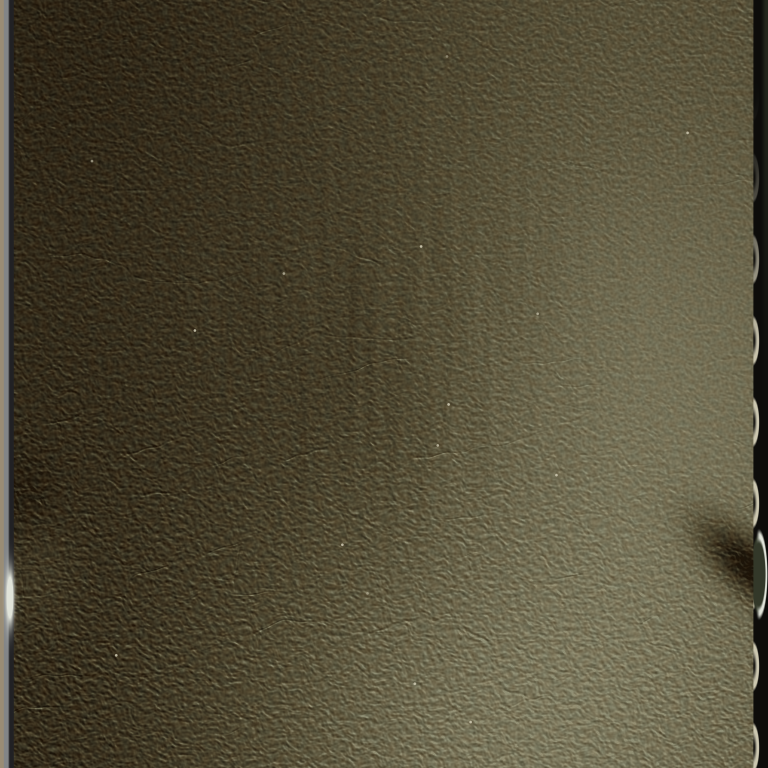
A WebGL 1 fragment shader for this texture:

```glsl
precision highp float;
// Worn olive-brown leather panel with fine grain, creases, a metal left rim and a stitched right seam.
uniform vec2 u_resolution;

const vec3 LEATHER_DARK  = vec3(0.185, 0.153, 0.092);
const vec3 LEATHER_MID   = vec3(0.330, 0.302, 0.208);
const vec3 LEATHER_LIGHT = vec3(0.482, 0.465, 0.362);
const vec3 SEAM_BLACK    = vec3(0.050, 0.048, 0.040);
const vec3 SEAM_GREEN    = vec3(0.200, 0.220, 0.160);
const vec3 RIM_GREY      = vec3(0.510, 0.520, 0.530);
const vec3 RIM_SLATE     = vec3(0.130, 0.130, 0.140);
const vec3 RIM_BEIGE     = vec3(0.600, 0.550, 0.460);
const vec3 METAL         = vec3(0.880, 0.890, 0.850);
const vec3 THREAD        = vec3(0.800, 0.780, 0.690);
const float LEFT_EDGE = 0.018;
const float RIGHT_EDGE = 0.981;
const float GRAIN_SCALE = 165.0;
const float GRAIN_STRENGTH = 0.50;
const float CREASE_DEPTH = 0.50;
const float MOTTLE_STRENGTH = 0.21;
const float STITCH_PITCH = 0.106;
const vec2 LIGHT_STEP = vec2(0.0009, 0.0020);

vec2 hash2(vec2 p) {
  vec3 q = fract(vec3(p.xyx) * vec3(0.1031, 0.1030, 0.0973));
  q += dot(q, q.yzx + 33.33);
  return fract((q.xx + q.yz) * q.zy);
}

float gradDot(vec2 cell, vec2 offset) {
  float angle = 6.2832 * hash2(cell + 57.0).x;
  return dot(vec2(cos(angle), sin(angle)), offset);
}

float gradientNoise(vec2 p) {
  vec2 i = floor(p), f = fract(p);
  vec2 u = f * f * f * (f * (f * 6.0 - 15.0) + 10.0);
  vec2 e = vec2(1.0, 0.0);
  return mix(mix(gradDot(i, f), gradDot(i + e, f - e), u.x),
             mix(gradDot(i + e.yx, f - e.yx), gradDot(i + 1.0, f - 1.0), u.x), u.y);
}

// Thin wandering furrow along the zero line of a noise field, broken up by a mask.
float crease(vec2 p, vec2 scale, float seed) {
  float n = gradientNoise(p * scale + seed);
  float mask = smoothstep(0.10, 0.42, gradientNoise(p * 9.0 + seed * 1.7));
  return mask * (1.0 - smoothstep(0.0, 0.024, abs(n)));
}

float leatherHeight(vec2 p) {
  vec2 warp = vec2(gradientNoise(p * 42.0), gradientNoise(p * 42.0 + 40.0));
  vec2 q = p + 0.005 * warp;
  vec2 g = vec2(q.x * 0.80 + q.y * 0.22, q.y) * GRAIN_SCALE;
  float grain = gradientNoise(g) + 0.40 * gradientNoise(g * 1.7 + 19.0);
  float furrows = crease(q, vec2(4.0, 11.0), 11.0) + 0.7 * crease(q, vec2(9.0, 3.0), 73.0)
                + 0.8 * crease(q, vec2(6.0, 17.0), 131.0);
  return grain - CREASE_DEPTH * furrows;
}

float blob(vec2 p, vec2 center, vec2 radius) {
  vec2 d = (p - center) / radius;
  return exp(-dot(d, d));
}

// Broad light falling over the bulging panel.
float sheen(vec2 p) {
  float t = 0.04 + 0.56 * smoothstep(0.02, 0.86, p.x);
  t += 0.31 * blob(p, vec2(0.87, 0.45), vec2(0.28, 0.36));
  t += 0.42 * blob(p, vec2(0.60, 0.02), vec2(0.36, 0.28));
  t -= 0.08 * smoothstep(0.6, 1.0, p.y);
  t -= 0.10 * blob(p, vec2(0.47, 0.55), vec2(0.12, 0.18));
  // Dents beside the two clasps.
  vec2 dent = p - vec2(0.975, 0.262);
  dent.y += dent.x * 0.65;
  t -= 1.15 * blob(dent, vec2(0.0), vec2(0.062, 0.040));
  t -= 0.15 * blob(p, vec2(0.03, 0.36), vec2(0.04, 0.05));
  t += 0.14 * blob(p, vec2(0.05, 0.25), vec2(0.05, 0.07));
  return t;
}

vec3 leather(vec2 p) {
  float relief = leatherHeight(p - LIGHT_STEP * 0.5) - leatherHeight(p + LIGHT_STEP * 0.5);
  // Lit flanks glint more than shaded ones darken.
  relief += 0.8 * relief * max(relief, 0.0);
  float smoothArea = blob(p, vec2(0.92, 0.55), vec2(0.20, 0.28));
  float strength = GRAIN_STRENGTH * mix(0.65, 1.10, smoothstep(0.75, 0.1, p.y)) * (1.0 - 0.55 * smoothArea);
  float t = sheen(p) + relief * strength;
  // Faint upright scuffs through the middle.
  float scuff = gradientNoise(vec2(p.x * 80.0, p.y * 4.0));
  t -= 0.15 * scuff * blob(p, vec2(0.52, 0.58), vec2(0.25, 0.30));
  t += MOTTLE_STRENGTH * gradientNoise(p * 251.0);
  t = clamp(t, -0.25, 1.3);
  vec3 color = t < 0.5 ? mix(LEATHER_DARK, LEATHER_MID, t * 2.0)
                       : mix(LEATHER_MID, LEATHER_LIGHT, t * 2.0 - 1.0);
  color += vec3(0.022, -0.005, -0.018) * gradientNoise(p * 95.0 + 7.0);
  // Rare dust specks.
  vec2 cell = floor(p * 15.0);
  vec2 spot = 0.1 + 0.8 * hash2(cell + 5.0);
  float speck = smoothstep(0.0026, 0.0008, length(fract(p * 15.0) - spot) / 15.0);
  float chance = hash2(cell + 91.0).y;
  return mix(color, THREAD, 0.9 * speck * smoothstep(0.94, 0.98, chance));
}

void main() {
  vec2 p = gl_FragCoord.xy / u_resolution;
  float aa = 0.7 / u_resolution.x;
  vec3 color = leather(p);

  // Left rim: beige backing, grey bevel, dark gap.
  vec3 rim = mix(RIM_BEIGE, RIM_GREY, smoothstep(0.005 - aa, 0.005 + aa, p.x));
  rim = mix(rim, RIM_SLATE, smoothstep(0.010, 0.013, p.x));
  color = mix(rim, color, smoothstep(LEFT_EDGE - aa, LEFT_EDGE + aa, p.x));
  color = mix(color, METAL, min(1.0, 1.8 * blob(p, vec2(0.013, 0.222), vec2(0.005, 0.034))));

  // Right seam: black groove, green outer strip, filled crescent stitches.
  float seamEdge = smoothstep(RIGHT_EDGE - aa, RIGHT_EDGE + aa, p.x);
  vec3 seam = mix(SEAM_BLACK, SEAM_GREEN, 0.6 * smoothstep(0.990, 0.998, p.x) * smoothstep(0.4, 1.0, p.y));
  float along = (fract(p.y / STITCH_PITCH + 0.25) - 0.5) * STITCH_PITCH;
  float reach = (length(vec2((p.x - 0.980) / 0.0085, along / 0.031)) - 1.0) * 0.0085;
  float stitch = (1.0 - smoothstep(-aa, aa, reach)) * smoothstep(-0.007, -0.002, reach);
  seam = mix(seam, THREAD, stitch * smoothstep(0.90, 0.50, p.y));
  // Clasp: a bright curved edge around a dim core.
  float claspDistance = (length((p - vec2(0.988, 0.252)) / vec2(0.010, 0.050)) - 1.0) * 0.010;
  float clasp = 1.0 - smoothstep(0.0012 - aa, 0.0012 + aa, abs(claspDistance));
  seam = mix(seam, SEAM_GREEN, 1.0 - smoothstep(-aa, aa, claspDistance));
  seam = mix(seam, METAL, clasp * smoothstep(0.984, 0.990, p.x));
  color = mix(color, seam, seamEdge);

  gl_FragColor = vec4(clamp(color, 0.0, 1.0), 1.0);
}
```
